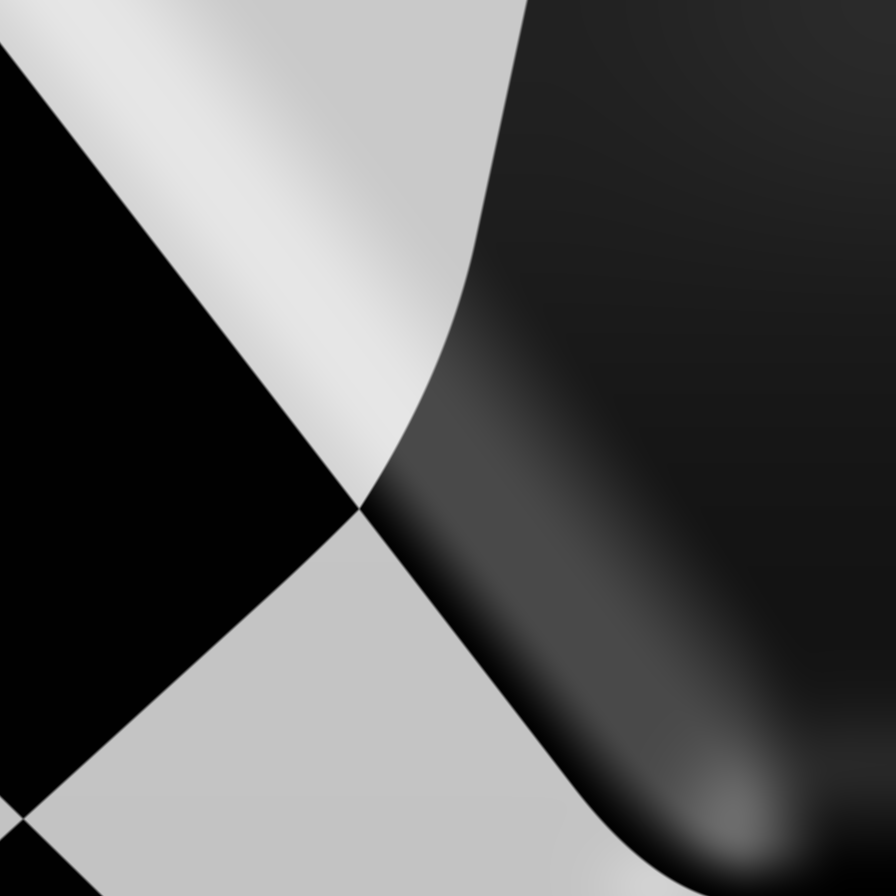
Give the GLSL for this background, as a three.js fragment shader.

```glsl
// Curved black and white checker panels with soft grey highlights along a fold.
varying vec2 vUv;

// Antialiased step across a signed distance
float cover(float d) {
  return smoothstep(-0.0022, 0.0022, d);
}

float bell(float d) {
  return exp(-d * d);
}

// Height of the long diagonal, flattening near the lower right
float diagonalHeight(float x) {
  float u = min(x, 0.843);
  float bend = max(u - 0.64, 0.0);
  return 0.952 - 1.297 * u + 3.2 * bend * bend;
}

// Horizontal place of the curved border between pale strip and dark panel
float borderX(float y) {
  float bend = max(0.733 - y, 0.0);
  return 0.531 + 0.215 * (y - 0.733) - 0.72 * bend * bend;
}

// Pale strip: bright band beside the diagonal, greyer beyond it
float paleStrip(float across) {
  float band = mix(0.83, 0.9, smoothstep(-0.01, 0.08, across));
  return mix(band, 0.79, smoothstep(0.11, 0.255, across));
}

// Dark panel: faint sheen, diagonal highlight and a rounded corner glow
float darkPanel(vec2 p, float across, float edgeDist) {
  float sheen = 0.075 + 0.055 * smoothstep(0.3, 1.0, p.y)
              + 0.035 * smoothstep(0.6, 1.0, p.x) * smoothstep(0.6, 1.0, p.y);
  sheen *= smoothstep(-0.03, 0.15, p.y);

  float band = smoothstep(0.305, 0.14, across) * smoothstep(0.95, 0.82, p.x);
  float shade = mix(sheen, 0.285, band);
  shade += 0.08 * bell((p.y - 0.145) / 0.065) * smoothstep(0.82, 0.95, p.x);
  shade *= smoothstep(-0.005, 0.08, edgeDist);

  vec2 glow = (p - vec2(0.818, 0.085)) / vec2(0.062, 0.075);
  return shade + 0.14 * exp(-dot(glow, glow)) * smoothstep(0.0, 0.06, edgeDist);
}

void main() {
  vec2 p = vUv;

  // Distances to the borders
  float across = (p.y - 0.952 + 1.297 * p.x) / 1.638;
  float slopeScale = mix(1.638, 1.0, smoothstep(0.64, 0.84, p.x));
  float diagonal = (p.y - diagonalHeight(p.x)) / slopeScale;
  float border = (p.x - borderX(p.y)) / 1.1;
  float bulge = max(p.x - 0.3, 0.0);
  float rising = (p.y - 0.086 - 0.909 * (p.x - 0.026) - 0.5 * bulge * bulge) / 1.35;
  float falling = (p.y - 0.086 + 0.975 * (p.x - 0.026)) / 1.4;

  // Lower checker: pale where exactly one border is passed
  float a = cover(rising);
  float b = cover(falling);
  float pale = a + b - 2.0 * a * b;
  float paleShade = 0.765 + 0.015 * p.y
                  + 0.06 * bell(length((p - vec2(0.73, 0.01)) / vec2(0.06, 0.05)));
  float lower = mix(0.004, paleShade, pale);

  // Upper side of the diagonal
  float upper = mix(paleStrip(across), darkPanel(p, across, diagonal), cover(border));

  float grey = mix(lower, upper, cover(diagonal));
  gl_FragColor = vec4(vec3(grey), 1.0);
}
```
